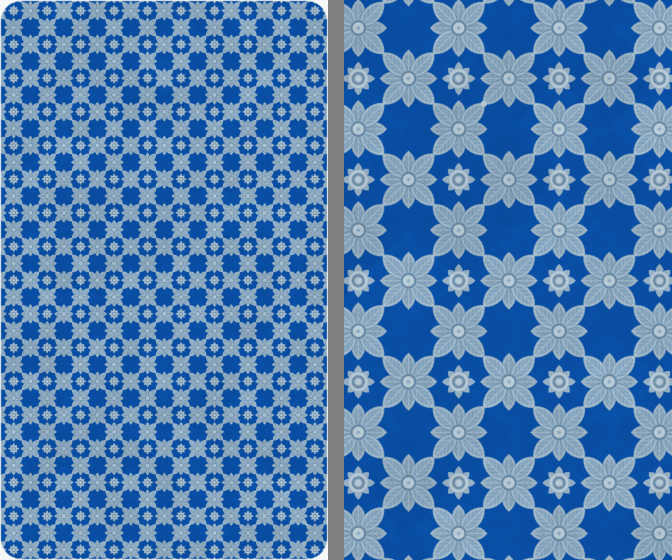
Left, the full canvas; right, a detail of the centre.
Reproduce this pattern procedurally as a Shadertoy shader.

```glsl
// Pale eight-petal flowers and small rosettes in a square trellis on a blue card.
#define REPEATS vec2(9.80, 16.62)
#define PHASE vec2(0.409, 0.303)
#define BLUE vec3(0.035, 0.305, 0.64)
#define SHADE vec3(0.45, 0.595, 0.715)
#define PETAL vec3(0.58, 0.68, 0.76)
#define LIGHT vec3(0.71, 0.785, 0.83)
#define PAPER vec3(0.96, 0.97, 0.97)
#define CORNER 0.062
#define MARGIN 0.003
#define WEAR 0.05

float hash(vec2 p) {
    p = fract(p * vec2(0.1731, 0.2897));
    p += dot(p, p.yx + 31.7);
    return fract((p.x + p.y) * p.x * 17.3);
}

// Distance to the nearest of the jittered feature points
float cellular(vec2 p) {
    vec2 cell = floor(p);
    float nearest = 2.0;
    for (int y = -1; y <= 1; y++)
    for (int x = -1; x <= 1; x++) {
        vec2 c = cell + vec2(x, y);
        vec2 point = c + vec2(hash(c), hash(c + 57.0));
        nearest = min(nearest, length(p - point));
    }
    return nearest;
}

float fill(float d, float px) {
    return 1.0 - smoothstep(-px, px, d);
}

// Pointed petal lying along x from start to end
float petal(vec2 p, float start, float end, float halfWidth) {
    float halfLength = 0.5 * (end - start);
    float radius = (halfLength * halfLength + halfWidth * halfWidth) / (2.0 * halfWidth);
    vec2 q = vec2(p.x - 0.5 * (start + end), abs(p.y) + radius - halfWidth);
    return length(q) - radius;
}

// Folds the plane into one eighth, leaving x as the axis
vec2 foldEighth(vec2 p) {
    p = abs(p);
    return p.x > p.y ? p : p.yx;
}

vec2 diagonal(vec2 p) {
    return vec2(p.x + p.y, p.x - p.y) * 0.70711;
}

// Petal body with pale rim, central vein and slanted hatching
vec3 petalInk(float d, vec2 p, float px) {
    float hatch = 0.5 + 0.5 * sin(120.0 * (p.x - abs(p.y)));
    vec3 ink = mix(SHADE, PETAL, 0.35 + 0.5 * hatch);
    ink = mix(ink, LIGHT, 0.6 * fill(abs(p.y) - 0.005, px));
    return mix(ink, LIGHT, 0.65 * fill(abs(d + 0.016) - 0.006, px));
}

vec3 drawFlower(vec3 col, vec2 p, float px) {
    vec2 straight = foldEighth(p);
    vec2 slanted = diagonal(straight);
    float dShort = petal(straight, 0.02, 0.285, 0.070);
    float dLong = petal(slanted, 0.02, 0.365, 0.084);
    col = mix(col, petalInk(dShort, straight, px) * 0.97, fill(dShort, px));
    col = mix(col, SHADE * 0.86, 0.55 * fill(abs(dLong) - 0.006, px) * fill(dShort, px));
    col = mix(col, petalInk(dLong, slanted, px), fill(dLong, px));
    // Round heart
    float r = length(p);
    col = mix(col, SHADE * 0.9, fill(r - 0.078, px));
    col = mix(col, LIGHT, fill(r - 0.056, px));
    return mix(col, SHADE, 0.6 * fill(r - 0.018, px));
}

vec3 drawRosette(vec3 col, vec2 p, float px) {
    vec2 straight = foldEighth(p);
    vec2 slanted = diagonal(straight);
    float r = length(p);
    float d = min(petal(straight, 0.0, 0.165, 0.042), petal(slanted, 0.0, 0.148, 0.040));
    d = min(d, r - 0.095);
    col = mix(col, PETAL, fill(d, px));
    col = mix(col, LIGHT, fill(abs(r - 0.082) - 0.012, px));
    col = mix(col, SHADE * 0.85, 0.8 * fill(abs(r - 0.052) - 0.010, px));
    return mix(col, LIGHT, fill(r - 0.030, px));
}

void mainImage(out vec4 fragColor, in vec2 fragCoord) {
    vec2 uv = fragCoord / iResolution.xy;
    vec2 p = uv * REPEATS - PHASE;
    float px = 0.8 * REPEATS.x / iResolution.x;

    // Rosettes sit on whole steps, flowers halfway along each side
    vec2 rosette = p - round(p);
    vec2 sideX = vec2(0.5, 0.0);
    vec2 a = p - sideX - round(p - sideX);
    vec2 b = p - sideX.yx - round(p - sideX.yx);
    vec2 flower = dot(a, a) < dot(b, b) ? a : b;

    vec3 col = drawFlower(BLUE, flower, px);
    col = drawRosette(col, rosette, px);

    // Uneven inking per flower, fine mottling and rare pale specks
    float inking = hash(round(2.0 * (p - flower)) + 40.0) - 0.5;
    float mottle = cellular(p * 9.0) - 0.5;
    col *= 1.0 + WEAR * (inking + mottle);
    vec2 speckCell = floor(p * 2.0);
    float speck = step(0.994, hash(speckCell + 11.0));
    col = mix(col, LIGHT, speck * fill(length(fract(p * 2.0) - 0.5) - 0.06, 2.0 * px));

    // Rounded card edge
    vec2 halfSize = 0.5 * iResolution.xy / iResolution.x;
    vec2 q = abs(fragCoord / iResolution.x - halfSize) - halfSize + MARGIN + CORNER;
    float card = length(max(q, 0.0)) + min(max(q.x, q.y), 0.0) - CORNER;
    col = mix(PAPER, col, fill(card, 1.0 / iResolution.x));
    fragColor = vec4(col, 1.0);
}
```
